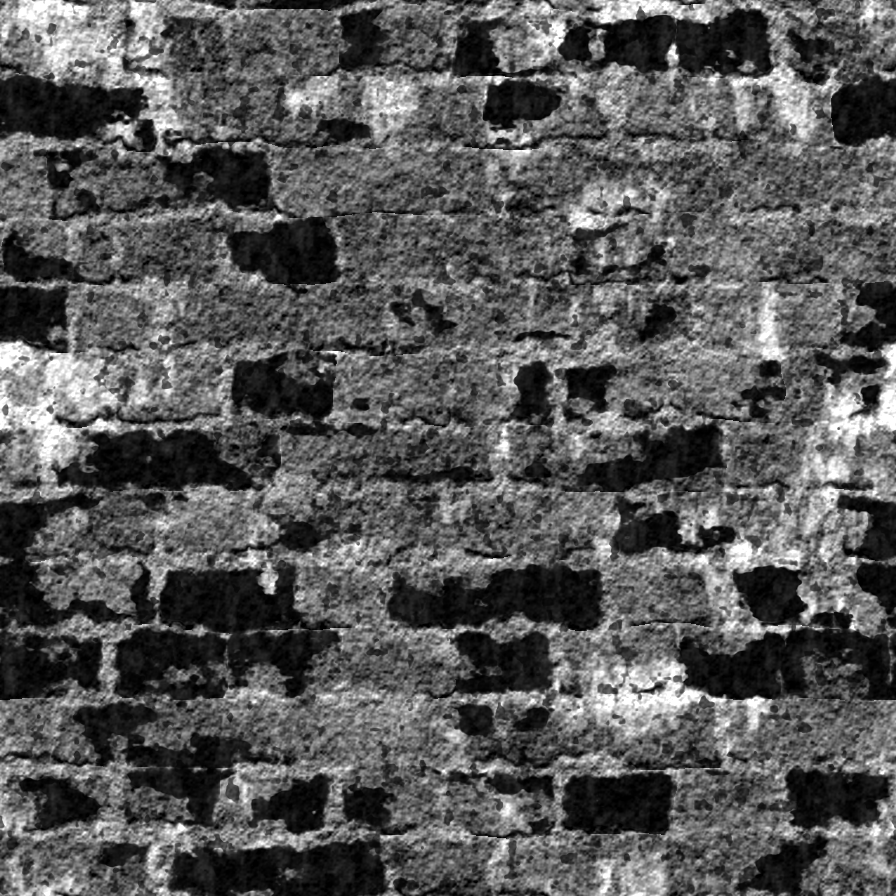
Reproduce this texture procedurally as a Shadertoy shader.

```glsl
// Weathered grey brick wall: thirteen courses of headers and stretchers that tile.
// Rounded boxes with ragged edges form the bricks; periodic noise adds mortar smears,
// dark spalled faces, pale salt stains and embossed grit lit from above.

const float COURSES = 13.0;
const float COURSE_SHIFT = 0.12;
const int HEADER_COURSES = 2601;   // one bit per course, counted from the top
const float BRICK_TONE = 0.37;
const float MORTAR_TONE = 0.53;
const float SPALL_TONE = 0.035;
const vec2 LIGHT_STEP = vec2(-0.0008, 0.0022);

struct Brick {
    vec2 id;       // column and course
    vec2 local;    // position from the centre, in course heights
    float dist;    // signed distance, negative inside
};

float hash(vec2 cell, float seed) {
    vec3 p = fract(cell.xyx * vec3(0.1031, 0.1030, 0.0973) + seed * 0.3719);
    p += dot(p, p.yzx + 33.33);
    return fract((p.x + p.y) * p.z);
}

// Value noise that repeats once per canvas
float noise(vec2 uv, vec2 freq, float seed) {
    vec2 p = uv * freq;
    vec2 cell = floor(p);
    vec2 f = p - cell;
    f = f * f * (3.0 - 2.0 * f);
    vec2 a = mod(cell, freq);
    vec2 b = mod(cell + 1.0, freq);
    return mix(mix(hash(a, seed), hash(vec2(b.x, a.y), seed), f.x),
               mix(hash(vec2(a.x, b.y), seed), hash(b, seed), f.x), f.y);
}

float fbm(vec2 uv, vec2 freq, int octaves, float seed) {
    float sum = 0.0, weight = 0.5, total = 0.0;
    for (int i = 0; i < octaves; i++) {
        sum += weight * noise(uv, freq, seed + float(i));
        total += weight;
        weight *= 0.55;
        freq *= 2.0;
    }
    return sum / total;
}

float roundedBox(vec2 p, vec2 halfSize, float radius) {
    vec2 q = abs(p) - halfSize + radius;
    return length(max(q, 0.0)) + min(max(q.x, q.y), 0.0) - radius;
}

Brick findBrick(vec2 p) {
    float course = mod(COURSES - 1.0 - floor(p.y), COURSES);
    bool header = ((HEADER_COURSES >> int(course)) & 1) == 1;
    float count = header ? 8.0 : 4.0;
    float phase = header ? 0.0 : (mod(course, 4.0) == 2.0 ? 0.23 : 0.72);
    float x = p.x / COURSES * count - phase;
    vec2 id = vec2(mod(floor(x), count), course);

    // Some stretchers are cut into two pieces
    bool whole = header || hash(id, 1.0) > 0.35;
    float cut = whole ? 1.0 : mix(0.4, 0.65, hash(id, 2.0));
    float f = fract(x);
    float left = f < cut ? 0.0 : cut;
    float right = f < cut ? cut : 1.0;
    float width = (right - left) * COURSES / count;
    vec2 local = vec2((f - 0.5 * (left + right)) * COURSES / count, fract(p.y) - 0.5);
    float dist = roundedBox(local, vec2(0.5 * width - 0.07, 0.41), 0.12);
    return Brick(id + vec2(left * 0.5, 0.0), local, dist);
}

// Height difference towards the light
float relief(vec2 uv, vec2 freq, float seed) {
    return fbm(uv, freq, 3, seed) - fbm(uv + LIGHT_STEP, freq, 3, seed);
}

void mainImage(out vec4 fragColor, in vec2 fragCoord) {
    vec2 uv = fragCoord / iResolution.xy;
    vec2 warp = vec2(fbm(uv, vec2(16.0), 3, 10.0), fbm(uv, vec2(12.0), 3, 20.0)) - 0.5;
    Brick brick = findBrick(uv * COURSES + vec2(0.0, COURSE_SHIFT) + warp * vec2(0.3, 0.25));

    // Ragged outline, with mortar smeared over parts of the faces
    float smear = fbm(uv, vec2(9.0, 13.0), 3, 30.0) - 0.5;
    float chips = fbm(uv, vec2(45.0), 4, 40.0) - 0.5;
    float edge = brick.dist + smear * 0.35 + chips * 0.3;
    float face = 1.0 - smoothstep(-0.05, 0.04, edge);

    // Base tones
    float clouds = fbm(uv, vec2(18.0, 24.0), 4, 50.0) - 0.5;
    float brickTone = BRICK_TONE + 0.12 * (hash(brick.id, 3.0) - 0.5) + 0.4 * clouds;
    float tone = mix(MORTAR_TONE + 0.5 * clouds, brickTone, face);

    // Salt stains, drawn out downwards and stronger near the top
    float salt = fbm(uv, vec2(7.0, 9.0), 3, 60.0) + 0.5 * (fbm(uv, vec2(64.0, 26.0), 3, 70.0) - 0.5);
    tone += 0.45 * smoothstep(0.57, 0.78, salt + 0.06 * (uv.y - 0.5));

    // Spalled faces, more common near the bottom
    float decay = fbm(uv, vec2(15.0, 20.0), 5, 80.0) - 0.69;
    decay += 0.46 * (hash(brick.id, 4.0) - 0.5) + 0.12 * brick.id.y / COURSES;
    float spall = smoothstep(-0.025, 0.03, decay) * face;
    float streaks = fbm(uv, vec2(85.0, 38.0), 3, 90.0);
    tone = mix(tone, SPALL_TONE + 0.28 * max(streaks - 0.42, 0.0), spall);

    // Broken shadow under each brick
    float seam = 1.0 - smoothstep(0.0, 0.09, abs(edge - 0.02));
    float shade = seam * smoothstep(-0.15, -0.36, brick.local.y);
    shade *= smoothstep(0.42, 0.58, fbm(uv, vec2(22.0, 13.0), 3, 100.0));
    tone *= 1.0 - 0.9 * shade;

    // Grit and pits
    float grit = relief(uv, vec2(95.0), 110.0) * mix(1.5, 1.0, face);
    grit += 0.3 * (noise(uv, vec2(256.0), 120.0) - 0.5);
    tone += grit * mix(1.0, 0.22, spall) * (1.0 - 0.6 * shade);
    tone *= 1.0 - 0.6 * smoothstep(0.64, 0.76, fbm(uv, vec2(70.0), 3, 130.0));

    fragColor = vec4(vec3(clamp(tone, 0.0, 1.0)), 1.0);
}
```
